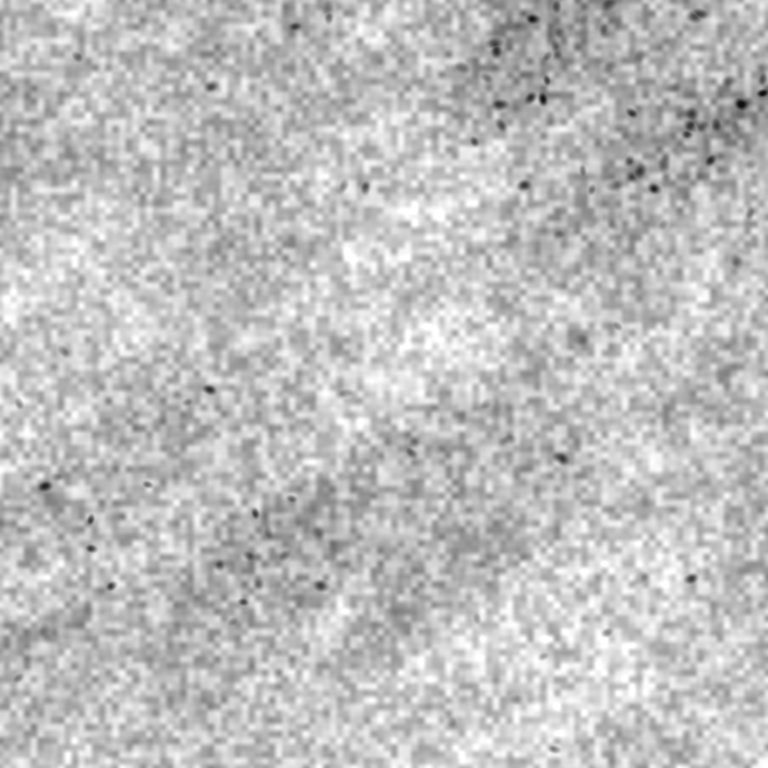
Write a WebGL 2 fragment shader that draws this texture.

```glsl
#version 300 es
precision highp float;
precision highp int;
// Pale grey mineral grain: fine value noise over soft bands that climb to the
// right, with small dark specks that gather where the bands are darkest.

uniform vec2 u_resolution;
out vec4 fragColor;

// Integer hash of a lattice cell, giving 0..1
float hash(vec2 cell, uint seed) {
    uvec2 q = uvec2(ivec2(cell));
    uint h = q.x * 1597334u ^ q.y * 3812015u ^ seed * 974711u;
    h = (h ^ (h >> 16)) * 2146121u;
    h = (h ^ (h >> 15)) * 2221713u;
    h ^= h >> 16;
    return float(h & 65535u) / 65535.0;
}

// Smooth value noise centred on zero
float noise(vec2 p, uint seed) {
    vec2 cell = floor(p);
    vec2 f = fract(p);
    f = f * f * (3.0 - 2.0 * f);
    float low = mix(hash(cell, seed), hash(cell + vec2(1, 0), seed), f.x);
    float high = mix(hash(cell + vec2(0, 1), seed), hash(cell + vec2(1, 1), seed), f.x);
    return mix(low, high, f.y) - 0.5;
}

vec2 rotate(vec2 p, float angle) {
    float c = cos(angle), s = sin(angle);
    return vec2(c * p.x + s * p.y, c * p.y - s * p.x);
}

// Broad clouds and diagonal streaks
float bandTone(vec2 uv) {
    vec2 along = rotate(uv, 0.62);
    along.y += 0.05 * noise(uv * 5.0, 1u);
    return 0.13 * noise(rotate(uv, 0.4) * 3.7 + 5.3, 2u)
         + 0.17 * noise(along * vec2(2.6, 8.0) + 3.1, 3u)
         + 0.12 * noise(along * vec2(7.0, 21.0) + 7.7, 4u)
         + 0.05 * noise(uv * 26.0, 5u);
}

// Fine grain in two sizes
float grainTone(vec2 uv) {
    return 0.32 * noise(uv * 113.0, 6u)
         + 0.18 * noise(rotate(uv, 0.5) * 71.0, 7u);
}

// Scattered soft specks, likelier in dark bands
float specks(vec2 uv) {
    vec2 p = uv * 64.0;
    vec2 home = floor(p);
    float cover = 0.0;
    for (int y = -1; y <= 1; y++) {
        for (int x = -1; x <= 1; x++) {
            vec2 cell = home + vec2(x, y);
            vec2 center = cell + 0.15 + 0.7 * vec2(hash(cell, 8u), hash(cell, 9u));
            float chance = 0.006 + 0.19 * smoothstep(-0.01, -0.12, bandTone(center / 64.0));
            float present = step(hash(cell, 10u), chance);
            vec2 d = rotate(p - center, 6.28 * hash(cell, 11u)) * vec2(0.8, 1.15);
            float size = mix(0.45, 0.75, hash(cell, 12u));
            float depth = mix(0.3, 1.0, hash(cell, 13u));
            cover = max(cover, present * depth * smoothstep(size, 0.05, length(d)));
        }
    }
    return cover;
}

void main() {
    vec2 uv = gl_FragCoord.xy / u_resolution.y;
    float grey = 0.742 + bandTone(uv) + grainTone(uv) - 0.48 * specks(uv);
    fragColor = vec4(vec3(clamp(grey, 0.06, 1.0)), 1.0);
}
```
